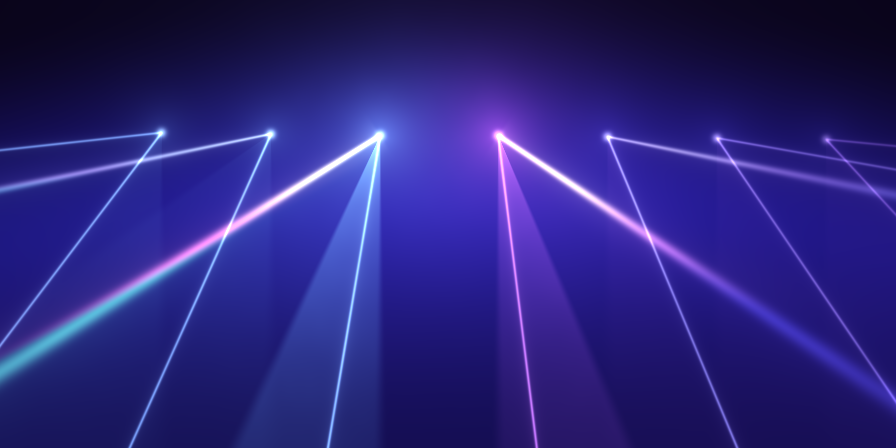
Give the GLSL for this background, as a Shadertoy shader.

```glsl
// Two mirrored rows of stage lasers shining through blue haze.
// Each lamp adds a steep thin ray, a shallow ray, a soft fan and a glow;
// a loop over sides and lamps sums the light above a dark gradient.

#define LAMP_PITCH 0.244
#define LAMP_HEIGHT 0.698
#define THIN_WIDTH 0.0028
#define RAY_HALO 0.20
#define SMOKE_AMOUNT 0.3
#define NIGHT vec3(0.035, 0.015, 0.10)
#define HAZE vec3(0.11, 0.08, 0.52)
#define ICE vec3(0.45, 0.62, 1.0)
#define LILAC vec3(0.56, 0.40, 0.95)
#define PINK vec3(0.85, 0.42, 0.85)
#define TEAL vec3(0.22, 0.58, 0.58)
#define DEEP_BLUE vec3(0.22, 0.20, 0.78)

float hash(vec2 p) {
    return fract(sin(dot(p, vec2(127.1, 311.7))) * 43758.5453);
}

float noise(vec2 p) {
    vec2 i = floor(p), f = fract(p);
    f = f * f * (3.0 - 2.0 * f);
    return mix(mix(hash(i), hash(i + vec2(1, 0)), f.x),
               mix(hash(i + vec2(0, 1)), hash(i + vec2(1, 1)), f.x), f.y);
}

float smoke(vec2 p) {
    float sum = 0.0, gain = 0.5;
    for (int i = 0; i < 4; i++) {
        sum += gain * noise(p);
        p = p * 2.03 + 7.1;
        gain *= 0.5;
    }
    return sum;
}

// Distance along (x) and across (y) a ray tilted outward from straight down.
vec2 rayCoords(vec2 q, float tilt) {
    vec2 dir = vec2(sin(tilt), -cos(tilt));
    return vec2(dot(q, dir), dot(q, vec2(-dir.y, dir.x)));
}

float ray(vec2 tc, float base, float spread) {
    float width = base + spread * max(tc.x, 0.0);
    float core = exp(-tc.y * tc.y / (width * width));
    float halo = RAY_HALO * exp(-abs(tc.y) / (width * 3.0));
    return (core + halo) * smoothstep(-0.004, 0.006, tc.x);
}

// Soft wedge from straight down to the given tilt, brighter at its outer edge.
float fan(float angle, float tilt, float blur) {
    float inside = smoothstep(-blur, blur, angle)
                 * (1.0 - smoothstep(tilt - blur, tilt + blur, angle));
    return inside * mix(0.65, 1.0, clamp(angle / tilt, 0.0, 1.0));
}

// Wide rays shift from white through pink to the colour of their far end.
vec3 wideColor(vec2 tc, bool left) {
    vec3 tinge = left ? PINK : mix(PINK, LILAC, 0.5);
    vec3 near = mix(vec3(1.0, 0.92, 1.0), tinge, smoothstep(0.15, 0.45, tc.x));
    float shift = tc.x - tc.y * (left ? 14.0 : 3.0);
    vec3 far = left ? TEAL : DEEP_BLUE;
    return mix(near, far, smoothstep(0.4, 0.75, shift));
}

vec3 background(vec2 p) {
    float top = 1.0 - smoothstep(0.50, 1.04, p.y + 0.09 * p.x * p.x);
    float bottom = mix(0.50, 1.0, smoothstep(-0.05, 0.6, p.y));
    vec3 color = mix(NIGHT, HAZE, top * bottom);
    vec2 c = (p - vec2(0.0, 0.62)) / vec2(0.6, 0.27);
    return color + vec3(0.04, 0.035, 0.17) * exp(-dot(c, c));
}

vec3 lamp(vec2 p, bool left, int i) {
    // Placement and tilts, listed from the centre outward
    float n = float(i), side = left ? -1.0 : 1.0;
    vec4 steep = left ? vec4(0.166, 0.423, 0.649, 0.9) : vec4(0.123, 0.395, 0.597, 0.747);
    vec4 shallow = left ? vec4(1.014, 1.368, 1.462, 1.5) : vec4(0.981, 1.371, 1.396, 1.474);
    vec2 pos = vec2(side * ((left ? 0.151 : 0.112) + LAMP_PITCH * n),
                    LAMP_HEIGHT - side * 0.003 * n);
    vec2 q = (p - pos) * vec2(side, 1.0);
    float r = length(q), angle = atan(q.x, -q.y);
    float power = left ? 1.0 - 0.1 * n : 1.0 - 0.2 * n;
    bool inner = i == 0;
    vec3 tint = left ? ICE : (inner ? mix(LILAC, PINK, 0.45) : mix(ICE, LILAC, 0.3 + 0.25 * n));

    // Steep thin ray
    vec2 tc = rayCoords(q, steep[i]);
    vec3 light = tint * ray(tc, THIN_WIDTH, 0.0006) * power * (0.8 + 0.4 * exp(-4.0 * r));

    // Shallow ray, wide on the two inner lamps
    tc = rayCoords(q, shallow[i]);
    float spread = inner ? 0.018 : (i == 1 ? (left ? 0.009 : 0.014) : 0.001);
    vec3 color = i < 2 ? wideColor(tc, left) : tint;
    if (i == 1) color = mix(color, tint, 0.6);
    float fade = exp(-r * (left ? 0.3 : 0.9));
    float base = inner ? 1.7 * THIN_WIDTH : THIN_WIDTH;
    light += color * ray(tc, base, spread) * power * fade * (inner ? 1.15 : 0.9);

    // Fans of lit haze
    vec3 fanTint = left ? vec3(0.24, 0.42, 0.70) : vec3(0.36, 0.17, 0.52);
    float fanTilt = inner ? (left ? 0.438 : 0.40) : steep[i];
    float strength = inner ? 0.14 + 1.0 * exp(-3.3 * r) : 0.14 * power * exp(-2.0 * r);
    light += fanTint * fan(angle, fanTilt, inner ? 0.025 : 0.05) * strength;
    float spill = inner ? 0.40 * exp(-3.5 * r) : 0.10 * power * exp(-1.5 * r);
    float spillTilt = shallow[i] - (i == 1 && left ? 0.4 : 0.0);
    light += fanTint * fan(angle, spillTilt, 0.04) * spill * (left ? 1.0 : 0.6);

    // Lamp glow, tight and wide
    vec3 glowTint = left ? vec3(0.28, 0.46, 0.80) : (inner ? vec3(0.55, 0.20, 0.70) : DEEP_BLUE);
    light += glowTint * exp(-r * (inner ? 14.0 : 20.0)) * (inner ? 0.8 : 0.4 * power);
    if (inner) light += mix(glowTint, DEEP_BLUE, 0.45) * 0.30 * exp(-r * 4.5);
    light += (tint + 0.3) * exp(-r * r / 0.00010) * power;
    return light;
}

void mainImage(out vec4 fragColor, in vec2 fragCoord) {
    vec2 p = (fragCoord - vec2(0.5 * iResolution.x, 0.0)) / iResolution.y;
    vec3 light = vec3(0.0);
    for (int i = 0; i < 4; i++) {
        if (i < 3) light += lamp(p, true, i);
        light += lamp(p, false, i);
    }
    light *= 1.0 + SMOKE_AMOUNT * (smoke(p * vec2(5.0, 4.0) + 3.0) - 0.5);

    // Screen blend keeps bright crossings from clipping hard
    vec3 color = 1.0 - (1.0 - background(p)) * (1.0 - min(light, 1.0));
    fragColor = vec4(color, 1.0);
}
```
